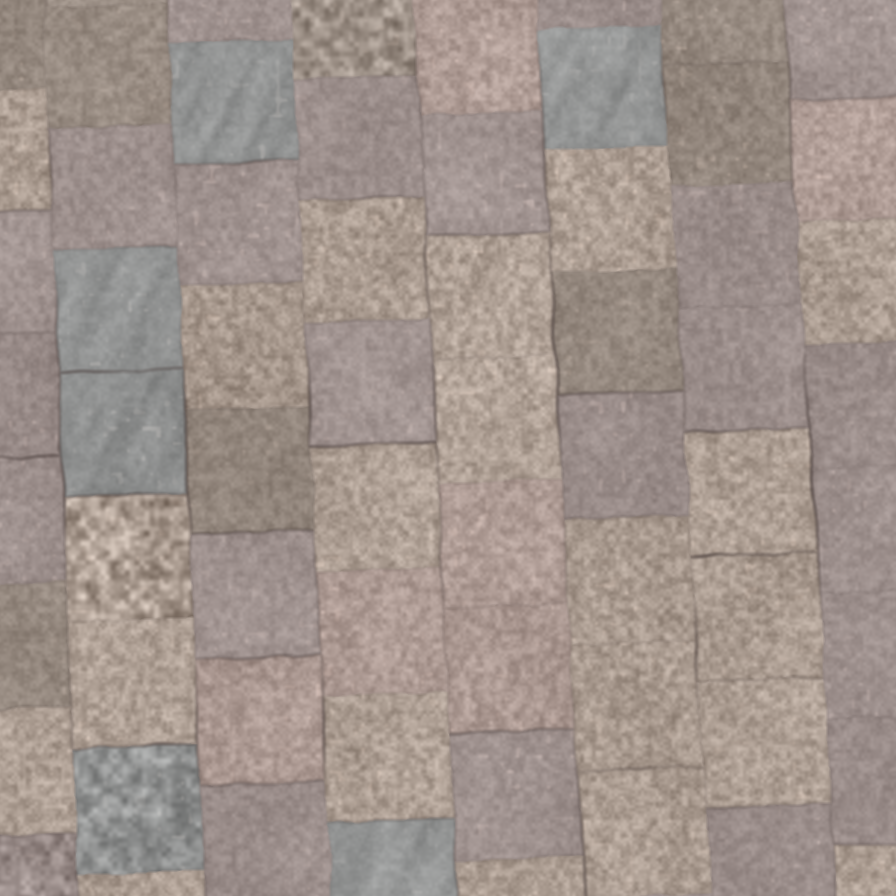
Write a Shadertoy shader that draws this texture.

```glsl
// Worn stone paving: leaning columns of near-square setts, each column stepped
// down from the last. Every sett hashes its own stone type, shade and grain;
// thin dark joints fade in and out, and a few supersamples soften all edges.

#define COLUMN_WIDTH 0.1376   // column pitch along the top edge
#define COLUMN_SPREAD 0.0034  // extra pitch along the bottom edge
#define COLUMN_LEAN 0.039     // sideways drift from top to bottom
#define ROW_HEIGHT 0.1384
#define COLUMN_STEP 0.0408    // drop of each column against its left neighbour
#define JOINT_WIDTH 0.0021    // half width of a joint
#define JOINT_DEPTH 0.55
#define GRAIN_SCALE 145.0
#define SOFTNESS 0.003
#define SEED 17.0

const vec3 MAUVE = vec3(0.607, 0.555, 0.543);
const vec3 TAN   = vec3(0.664, 0.606, 0.562);
const vec3 PINK  = vec3(0.666, 0.592, 0.565);
const vec3 SLATE = vec3(0.563, 0.568, 0.566);
const vec3 OLIVE = vec3(0.588, 0.540, 0.502);
const vec3 JOINT = vec3(0.300, 0.255, 0.245);

float hash(vec2 p) {
    vec3 q = fract(vec3(p.xyx) * 0.1031);
    q += dot(q, q.yzx + 33.33);
    return fract((q.x + q.y) * q.z);
}

float noise(vec2 p) {
    vec2 cell = floor(p), f = fract(p);
    f = f * f * (3.0 - 2.0 * f);
    return mix(mix(hash(cell), hash(cell + vec2(1, 0)), f.x),
               mix(hash(cell + vec2(0, 1)), hash(cell + vec2(1, 1)), f.x), f.y);
}

// Surface of one sett: base colour, grain, pale flecks and streaks.
vec3 stone(vec2 p, vec2 id) {
    float kind = hash(id + SEED);
    float shade = hash(id + SEED + 41.3) - 0.5;
    float coarse = step(0.97, hash(id + SEED + 73.7));
    vec2 q = p + 5.0 * hash(id + 9.1);

    vec3 color = MAUVE;
    float roughness = 0.09;
    if (kind > 0.86)      { color = OLIVE; roughness = 0.10; }
    else if (kind > 0.76) { color = SLATE; roughness = 0.06; }
    else if (kind > 0.68) { color = PINK;  roughness = 0.13; }
    else if (kind > 0.40) { color = TAN;   roughness = 0.16; }

    float scale = GRAIN_SCALE * mix(1.0, 0.6, coarse);
    float grain = noise(q * scale) - 0.5 + 0.6 * (noise(q * scale * 2.1) - 0.5);
    color += grain * (roughness + 0.14 * coarse);

    float fleck = smoothstep(0.80, 0.98, noise(q * GRAIN_SCALE * 0.8 + 31.0));
    color += vec3(0.10, 0.09, 0.085) * fleck * noise(q * 14.0);

    // Diagonal cleavage shows on slate only.
    vec2 along = vec2(0.9 * q.x - 0.45 * q.y, 0.45 * q.x + 0.9 * q.y);
    float streak = noise(along * vec2(75.0, 14.0)) - 0.5;
    color += 0.09 * streak * step(0.76, kind) * step(kind, 0.86);

    float stain = noise(q * 18.0) - 0.5;
    return color + 0.035 * shade + 0.045 * stain;
}

vec3 paving(vec2 p) {
    float down = 1.0 - p.y;

    // Leaning columns with slightly wavering sides.
    float pitch = COLUMN_WIDTH + COLUMN_SPREAD * down;
    float u = (p.x - 0.049 - COLUMN_LEAN * down) / pitch;
    u += 0.035 * (noise(vec2(floor(u + 0.5) * 7.0, down * 24.0)) - 0.5);
    float column = floor(u);

    // Stepped rows, gently bowed and tilted within each column.
    float drop = down + 0.03 * down * (1.0 - down) + 0.005 * (fract(u) - 0.5);
    float v = (drop - 0.104 - COLUMN_STEP * (column + 1.0)) / ROW_HEIGHT;
    v += 0.025 * (noise(vec2(p.x * 45.0, column * 5.0 + floor(v + 0.5))) - 0.5);
    vec3 color = stone(p, vec2(column, floor(v)));

    // Distances to the nearest joints, and how open each joint is.
    float side = abs(u - floor(u + 0.5)) * pitch;
    float bed = abs(v - floor(v + 0.5)) * ROW_HEIGHT;
    float sideOpen = noise(vec2(floor(u + 0.5) * 13.0 + SEED, down * 11.0));
    float bedOpen = hash(vec2(column, floor(v + 0.5)) + SEED + 5.0);
    bedOpen *= 0.6 + 0.6 * noise(p * 28.0);

    float wear = mix(0.55, 1.0, smoothstep(0.0, 0.5, down));
    vec2 open = wear * (0.15 + 0.95 * pow(vec2(sideOpen, bedOpen), vec2(2.0)));
    vec2 gap = 1.0 - smoothstep(vec2(0.3), vec2(1.6), vec2(side, bed) / JOINT_WIDTH);
    vec2 rim = exp(-vec2(side, bed) / 0.006);
    color -= 0.035 * max(rim.x * open.x, rim.y * open.y);
    color = mix(color, JOINT, JOINT_DEPTH * max(gap.x * open.x, gap.y * open.y));

    // Broad uneven dirt over the whole floor.
    return color + 0.035 * (noise(p * 4.0 + 3.0) - 0.5) + 0.008;
}

void mainImage(out vec4 fragColor, in vec2 fragCoord) {
    vec2 uv = fragCoord / iResolution.xy;
    float spread = max(SOFTNESS, 1.0 / iResolution.y) / 3.0;
    vec3 color = vec3(0.0);
    for (int i = 0; i < 9; i++) {
        vec2 offset = vec2(float(i % 3), float(i / 3)) - 1.0;
        color += paving(uv + offset * spread);
    }
    fragColor = vec4(color / 9.0, 1.0);
}
```
